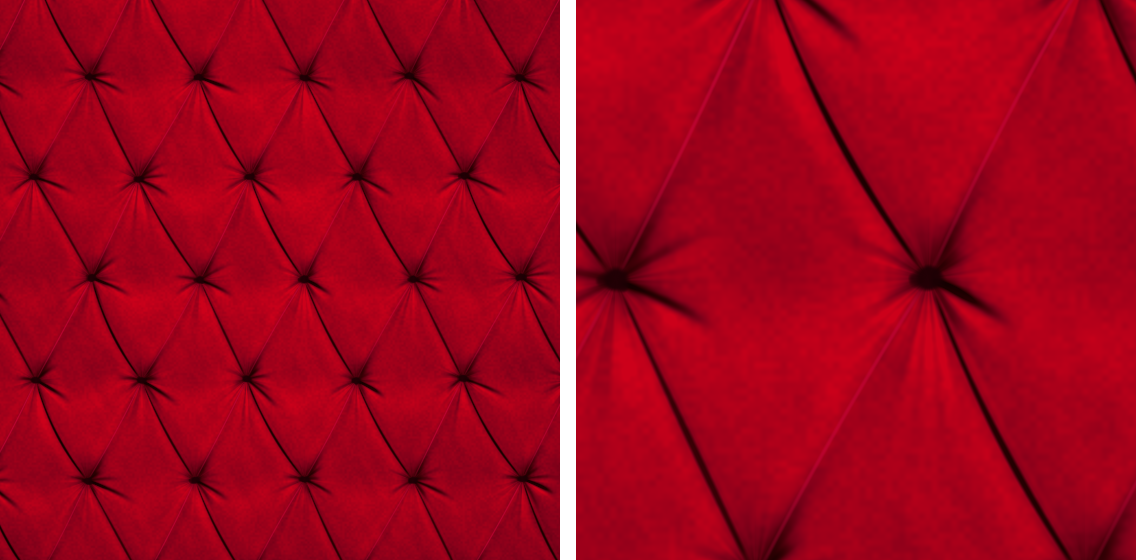
Left, the full canvas; right, a detail of the centre.
Give the GLSL for this texture, as a Shadertoy shader.

```glsl
// Deep-buttoned red velvet upholstery: staggered tufts, diagonal seams and soft folds.
const vec2 PITCH = vec2(0.192, 0.1802);   // button spacing, across and up
const vec2 ORIGIN = vec2(0.160, 0.142);   // first button of the lowest row
const vec2 SEAM_ACROSS = vec2(0.88, 0.47);  // unit normal of the dark seams
const vec3 PINK_SEAM = vec3(0.76, 0.02, 0.21);
const vec3 BUTTON_DARK = vec3(0.11, 0.0, 0.015);

float hash(vec2 p) {
    vec3 q = fract(vec3(p.xyx) * 0.1031);
    q += dot(q, q.yzx + 33.33);
    return fract((q.x + q.y) * q.z);
}
float noise(vec2 p) {
    vec2 i = floor(p), f = fract(p);
    f = f * f * (3.0 - 2.0 * f);
    return mix(mix(hash(i), hash(i + vec2(1, 0)), f.x),
               mix(hash(i + vec2(0, 1)), hash(i + vec2(1, 1)), f.x), f.y);
}
float bell(float x) { return exp(-x * x); }
float blob(vec2 p, vec2 size) { p /= size; return exp(-dot(p, p)); }
float parity(float row) { return mod(row, 2.0); }

// Slightly irregular position of the button with column and row id
vec2 buttonAt(vec2 id) {
    vec2 jitter = vec2(hash(id + 17.0), hash(id + 53.0)) - 0.5;
    return ORIGIN + PITCH * (id - vec2(0.52 * parity(id.y), 0.0)) + jitter * vec2(0.012, 0.006);
}
// x: position along the seam from 0 to 1, y: signed distance, positive to the right
vec2 seamCoords(vec2 p, vec2 a, vec2 b, float bow) {
    vec2 ab = b - a;
    float t = dot(p - a, ab) / dot(ab, ab);
    float side = dot(p - a, normalize(vec2(-ab.y, ab.x)));
    return vec2(t, side + bow * 4.0 * t * (1.0 - t));
}
float span(float t, float fade) {
    return smoothstep(0.0, fade, t) * smoothstep(1.0, 1.0 - fade, t);
}
float stroke(float d, float halfWidth, float soft) {
    return 1.0 - smoothstep(halfWidth - soft, halfWidth + soft, abs(d));
}
// Fold leaving a button: x is its shadow, y the lit cloth beneath it
vec2 crease(vec2 p, float angle, float len) {
    float c = cos(angle), s = sin(angle);
    vec2 q = vec2(c * p.x + s * p.y, c * p.y - s * p.x);
    float t = q.x / len;
    float width = 0.0018 + 0.0034 * clamp(t, 0.0, 1.0);
    float y = q.y + 0.010 * t * (t - 0.6) * sign(c);
    float fade = smoothstep(0.0, 0.12, t) * smoothstep(1.0, 0.4, t);
    return fade * vec2(bell(y / width), bell((y + sign(c) * width * 2.3) / (width * 1.6)));
}
// Folds around one button: one long to the lower right, short ones right and left
vec2 folds(vec2 p, vec2 id) {
    vec2 sum = 1.25 * crease(p, -0.72 + 0.4 * hash(id + 29.0), 0.065 + 0.035 * hash(id + 71.0));
    for (int k = 0; k < 6; k++) {
        float n = float(k);
        float r = hash(id * 3.0 + n * 7.3 + 5.0);
        float angle = k < 4 ? mix(-1.15, 0.5, n / 3.0) : mix(2.75, 3.55, n - 4.0);
        float len = mix(0.03, 0.075, hash(id * 5.0 + n * 3.7 + 9.0));
        sum += crease(p, angle + (r - 0.5) * 0.5, len) * (0.15 + 0.75 * r);
    }
    return sum;
}

void mainImage(out vec4 fragColor, in vec2 fragCoord) {
    vec2 p = fragCoord / iResolution.y;
    float soft = max(0.0009, 0.7 / iResolution.y);
    float baseRow = floor((p.y - ORIGIN.y) / PITCH.y);
    float glow = 0.0, shade = 1.0, pink = 0.0, core = 0.0;
    for (int j = -1; j <= 2; j++)
    for (int i = -1; i <= 2; i++) {
        float row = baseRow + float(j), odd = parity(row);
        float col = floor((p.x - ORIGIN.x) / PITCH.x + 0.5 * odd) + float(i);
        vec2 id = vec2(col, row), below = vec2(col + 1.0 - odd, row - 1.0);
        vec2 a = buttonAt(id), d = p - a;
        float vary = hash(id + 91.0), tilt = hash(id + 37.0) - 0.5;

        // Cushion beside the button: lit sagging belly under a shaded crown
        vec2 m = d - vec2(0.5 * PITCH.x, 0.0);
        m.y += 0.030 * bell(m.x / 0.06) + 0.5 * tilt * m.x;
        glow += (0.05 + 0.06 * vary) * blob(m + vec2(0.0, 0.010), vec2(0.062, 0.030));
        glow -= 0.05 * blob(m - vec2(0.0, 0.040), vec2(0.055, 0.036));

        // Dark seam, down to the right, bowed by a varying amount
        vec2 s = seamCoords(p, a, buttonAt(below), mix(-0.001, 0.012, vary));
        float on = span(s.x, 0.12);
        float width = mix(0.0010, 0.0020, bell((s.x - 0.6) / 0.3));
        shade *= 1.0 - on * (0.58 + 0.3 * vary) * stroke(s.y, width, soft + 0.0005);
        shade *= 1.0 - 0.18 * on * bell((s.y - 0.003) / 0.007);
        glow += on * (0.08 * bell((s.y + 0.010) / 0.009) - 0.035 * bell((s.y - 0.016) / 0.014));
        glow += 0.07 * on * bell((s.y - 0.0055) / 0.0022);

        // Pink seam, down to the left, sinking into shadow at its foot
        s = seamCoords(p, a, buttonAt(below - vec2(1, 0)), 0.006 * tilt);
        on = span(s.x, 0.1);
        pink = max(pink, on * (0.5 + 0.3 * vary) * stroke(s.y, 0.0010, soft));
        glow += on * (0.05 * bell((s.y + 0.011) / 0.011) - 0.06 * bell((s.y - 0.006) / 0.008));
        shade *= 1.0 - 0.5 * on * smoothstep(0.55, 0.95, s.x) * bell((s.y - 0.002) / 0.005);

        // Pull of the button: hollow above, pleats fanning out, creases around
        vec2 f = folds(d, id);
        shade *= 1.0 - min(0.58 * f.x, 0.8);
        glow += 0.11 * f.y;
        shade *= 1.0 - 0.40 * blob(d - vec2(0.004, 0.012), vec2(0.021, 0.026));
        shade *= 1.0 - 0.36 * blob(d, vec2(0.017, 0.011));
        float pleat = noise(vec2(atan(d.x, -d.y) * 11.0, 4.0 * vary) + id * 11.0) - 0.45;
        glow += 0.28 * pleat * blob(d + vec2(0.0, 0.030), vec2(0.042, 0.056));
        float ragged = 0.75 + 0.5 * noise(d * 190.0 + id * 13.0);
        core = max(core, 1.0 - smoothstep(0.65, 1.25, length(d / vec2(0.0092, 0.0064)) * ragged));
    }
    // Velvet nap brushed along the seams, and a falloff toward the borders
    vec2 brushed = vec2(dot(p, SEAM_ACROSS), dot(p, vec2(-SEAM_ACROSS.y, SEAM_ACROSS.x)));
    float nap = 0.06 * (noise(p * 9.0) - 0.5) + 0.06 * (noise(brushed * vec2(70.0, 18.0)) - 0.5)
              + 0.07 * (noise(p * 256.0) - 0.5);
    vec2 c = p - vec2(0.46, 0.56);
    float tone = clamp((0.668 + glow + nap - 0.25 * dot(c, c)) * shade, 0.0, 0.80);
    vec3 color = vec3(tone, 0.0, 0.102 * smoothstep(0.08, 0.56, tone));
    color = mix(color, PINK_SEAM * (0.4 + 0.6 * shade), pink);
    fragColor = vec4(mix(color, BUTTON_DARK, core * 0.9), 1.0);
}
```
